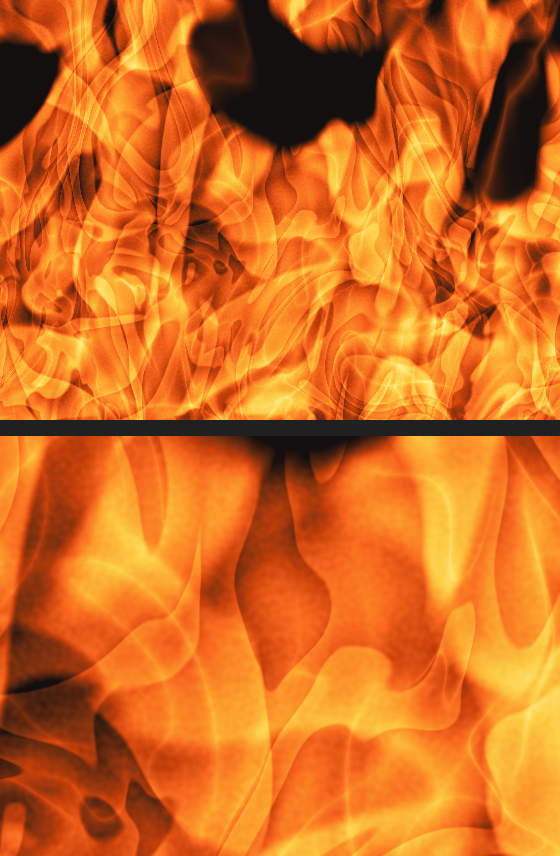
Top: the whole. Bottom: its middle third, enlarged.
A WebGL 2 fragment shader for this texture:

```glsl
#version 300 es
precision highp float;
// Draws a wall of bright flames: folded glowing sheets, thin filaments and dark gaps.

uniform vec2 u_resolution;
out vec4 fragColor;

vec2 hash2(vec2 cell) {
    vec2 k = vec2(dot(cell, vec2(127.1, 311.7)), dot(cell, vec2(269.5, 183.3)));
    return fract(sin(k) * 43758.5453) * 2.0 - 1.0;
}

// Gradient noise, centred on zero.
float noise(vec2 p) {
    vec2 i = floor(p), f = p - i;
    vec2 w = f * f * f * (f * (f * 6.0 - 15.0) + 10.0);
    float a = dot(hash2(i), f);
    float b = dot(hash2(i + vec2(1, 0)), f - vec2(1, 0));
    float c = dot(hash2(i + vec2(0, 1)), f - vec2(0, 1));
    float d = dot(hash2(i + vec2(1, 1)), f - vec2(1, 1));
    return mix(mix(a, b, w.x), mix(c, d, w.x), w.y);
}

vec2 noise2(vec2 p, float seed) {
    return vec2(noise(p + seed), noise(p + seed + 37.3));
}

// Bends the domain with large swirls, then smaller curls.
vec2 swirl(vec2 p, float strength, float seed) {
    p += strength * 0.34 * noise2(p * vec2(2.2, 1.7), seed);
    p += strength * 0.19 * noise2(p * vec2(4.6, 3.4), seed + 11.7);
    p += strength * 0.075 * noise2(p * vec2(10.0, 7.0), seed + 23.1);
    return p + strength * 0.022 * noise2(p * vec2(21.0, 15.0), seed + 31.9);
}

// Translucent sheets: a slow rise in brightness that ends in a crisp edge.
float sheets(vec2 p, float bands, float seed) {
    float f = fract(noise(p + seed) * bands + 0.35);
    return f * (1.0 - smoothstep(0.9, 1.0, f));
}

// Thin bright line with a soft halo along a contour of the noise.
float filament(vec2 p, float sharpness, float seed) {
    float gate = smoothstep(-0.1, 0.3, noise(p * 0.7 + seed + 5.9));
    return gate * exp(-abs(noise(p + seed)) * sharpness);
}

// Cold air gathers high up, mostly at the right and a little at the left.
float coldness(vec2 p, vec2 uv) {
    float height = smoothstep(0.28, 0.9, uv.y);
    float side = smoothstep(0.42, 0.85, uv.x) + 0.5 * smoothstep(0.14, 0.0, uv.x);
    float patches = noise(p * vec2(3.3, 2.5) + 61.4);
    return height * (0.1 + 0.23 * side + 1.05 * patches);
}

// Black through brown and orange to pale yellow.
vec3 fireColor(float heat) {
    const float stops[7] = float[7](0.04, 0.2, 0.33, 0.46, 0.61, 0.77, 0.98);
    const vec3 tones[7] = vec3[7](
        vec3(0.08, 0.06, 0.06), vec3(0.46, 0.18, 0.06), vec3(0.78, 0.25, 0.04),
        vec3(0.97, 0.40, 0.12), vec3(0.99, 0.60, 0.17), vec3(0.99, 0.80, 0.27),
        vec3(1.0, 0.95, 0.58));
    vec3 color = tones[0];
    for (int i = 1; i < 7; i++) {
        float t = clamp((heat - stops[i - 1]) / (stops[i] - stops[i - 1]), 0.0, 1.0);
        color = mix(color, tones[i], t);
    }
    return color;
}

void main() {
    vec2 uv = gl_FragCoord.xy / u_resolution;
    vec2 p = gl_FragCoord.xy / u_resolution.y;
    float curl = mix(1.15, 0.8, uv.y);
    vec2 rise = vec2(1.0, mix(0.62, 0.45, uv.y));

    // Overlapping sheets, from broad to fine.
    float heat = -0.06;
    float scale = 2.6, weight = 0.31;
    for (int i = 0; i < 5; i++) {
        float seed = 17.3 * float(i) + 3.1;
        vec2 q = swirl(p, curl, seed) * rise;
        heat += weight * sheets(q * scale, 2.5, seed);
        heat += 0.16 * filament(q * scale * 1.3, 24.0, seed + 8.3);
        scale *= 1.5;
        weight *= 0.85;
    }

    // Broad glow, strongest near the bottom, with a fine grain.
    vec2 flow = swirl(p, 0.8, 91.7);
    heat += 0.22 * noise(flow * vec2(3.0, 2.2) + 44.2) + 0.08 * (0.5 - uv.y);
    heat += 0.05 * noise(p * 170.0);

    // Dark gaps with glowing rims and faint wisps inside.
    float cold = coldness(flow, uv);
    float gap = smoothstep(0.23, 0.31, cold);
    float rim = smoothstep(0.1, 0.2, cold) * (1.0 - smoothstep(0.2, 0.28, cold));
    float wisps = filament(flow * vec2(5.0, 2.0), 14.0, 73.6);
    heat -= 0.12 * smoothstep(0.0, 0.22, cold);
    heat = mix(heat + 0.14 * rim, 0.22 * wisps, gap);

    fragColor = vec4(fireColor(heat), 1.0);
}
```
